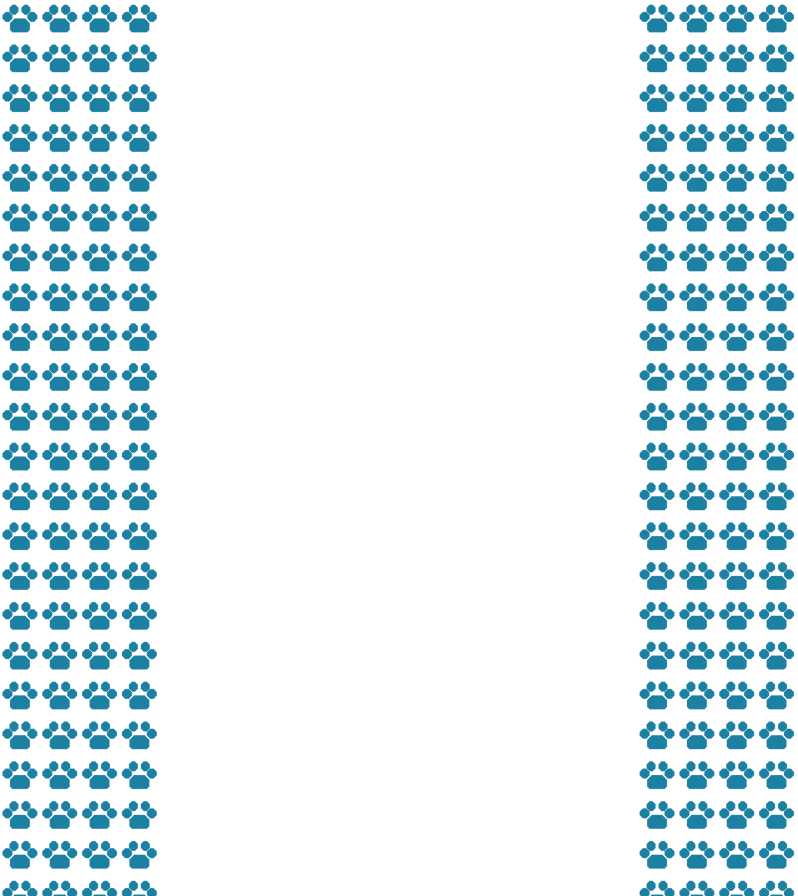
A WebGL 1 fragment shader for this pattern:

```glsl
precision highp float;
// Two borders of small teal paw prints on a white page.
uniform vec2 u_resolution;

// Box with bevelled corners; bevel limits |x| + |y|.
float bevelBox(vec2 p, vec2 halfSize, float bevel) {
  vec2 q = abs(p);
  vec2 d = q - halfSize;
  return max(max(d.x, d.y), (q.x + q.y - bevel) * 0.707);
}

// Distance to a paw in a 16 unit tile, with y running down from the top.
float paw(vec2 p) {
  p.x = abs(p.x - 8.0);
  float innerToe = bevelBox(p - vec2(2.4, 3.9), vec2(1.8, 2.0), 2.6);
  float outerToe = bevelBox(p - vec2(5.0, 6.8), vec2(2.0), 2.7);
  vec2 padPos = p - vec2(0.0, 10.2);
  float pad = bevelBox(padPos, vec2(4.0, 2.8), padPos.y < 0.0 ? 4.9 : 5.8);
  return min(pad, min(innerToe, outerToe));
}

void main() {
  // The page is 360 units tall, measured from its top left corner.
  float unit = 360.0 / u_resolution.y;
  vec2 page = vec2(gl_FragCoord.x, u_resolution.y - gl_FragCoord.y) * unit;

  // Four columns of paws on each side.
  float column = floor(page.x / 16.0);
  float border = column < 4.0 || (column > 15.0 && column < 20.0) ? 1.0 : 0.0;

  float edge = 0.75 * unit;
  float ink = border * (1.0 - smoothstep(-edge, edge, paw(mod(page, 16.0))));

  vec3 white = vec3(1.0);
  vec3 teal = vec3(0.11, 0.50, 0.64);
  gl_FragColor = vec4(mix(white, teal, ink), 1.0);
}
```
